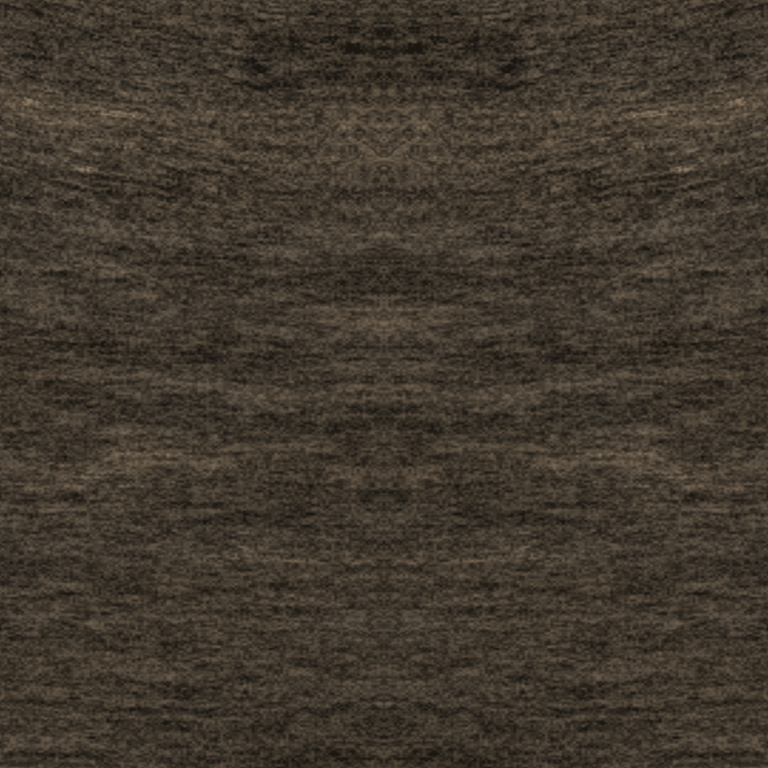
Write a WebGL 1 fragment shader that draws this texture.

```glsl
precision highp float;
// Dark weathered wood with fine horizontal grain, mirrored about a vertical axis.
uniform vec2 u_resolution;

#define DARK vec3(0.172, 0.150, 0.120)
#define LIGHT vec3(0.412, 0.360, 0.297)
#define BASE_TONE 0.34
#define BROAD_STREAKS 0.07
#define MID_STREAKS 0.15
#define FINE_STREAKS 0.30
#define PORES 0.42
#define GRAIN_BEND 0.20
#define SCRATCHES 0.60

float hash(vec2 p) {
  vec3 q = fract(p.xyx * 0.1031);
  q += dot(q, q.yzx + 33.33);
  return fract((q.x + q.y) * q.z);
}

// Smooth value noise from -1 to 1
float noise(vec2 p) {
  vec2 cell = floor(p), f = fract(p);
  f = f * f * (3.0 - 2.0 * f);
  float low = mix(hash(cell), hash(cell + vec2(1.0, 0.0)), f.x);
  float high = mix(hash(cell + vec2(0.0, 1.0)), hash(cell + vec2(1.0)), f.x);
  return 2.0 * mix(low, high, f.y) - 1.0;
}

// Soft elliptical spot
float spot(vec2 p, vec2 centre, vec2 size) {
  vec2 d = (p - centre) / size;
  return exp(-dot(d, d));
}

// Soft-edged rectangle centred on the mirror axis
float panel(vec2 p, float halfWidth, float bottom, float top) {
  float across = 1.0 - smoothstep(halfWidth - 0.01, halfWidth + 0.01, p.x);
  return across * smoothstep(bottom - 0.012, bottom + 0.012, p.y)
       * (1.0 - smoothstep(top - 0.012, top + 0.012, p.y));
}

// Large light and dark areas; p.x is the distance from the axis
float broadTone(vec2 p) {
  float t = BASE_TONE - 0.03 * smoothstep(0.35, 0.0, p.y);
  t += 0.17 * spot(p, vec2(0.42, 0.83), vec2(0.24, 0.065));
  t += 0.30 * spot(p, vec2(0.0, 0.815), vec2(0.13, 0.058));
  t += 0.10 * spot(p, vec2(0.50, 0.89), vec2(0.07, 0.04));
  t += 0.08 * spot(p, vec2(0.25, 0.70), vec2(0.35, 0.035));
  t += 0.10 * spot(p, vec2(0.45, 0.655), vec2(0.13, 0.018));
  t += 0.13 * spot(p, vec2(0.0, 0.587), vec2(0.12, 0.016));
  t += 0.11 * spot(p, vec2(0.33, 0.505), vec2(0.20, 0.018));
  t += 0.13 * spot(p, vec2(0.34, 0.395), vec2(0.18, 0.024));
  t += 0.11 * spot(p, vec2(0.20, 0.278), vec2(0.20, 0.012));
  t += 0.09 * spot(p, vec2(0.45, 0.14), vec2(0.20, 0.025));
  t -= 0.20 * panel(p, 0.183, 0.878, 0.965);
  t -= 0.10 * spot(p, vec2(0.0, 0.93), vec2(0.09, 0.025));
  t -= 0.20 * spot(p, vec2(0.44, 0.745), vec2(0.18, 0.011));
  t -= 0.12 * spot(p, vec2(0.0, 0.628), vec2(0.12, 0.012));
  t -= 0.13 * spot(p, vec2(0.25, 0.545), vec2(0.45, 0.016));
  t -= 0.12 * spot(p, vec2(0.38, 0.45), vec2(0.30, 0.016));
  t -= 0.09 * spot(p, vec2(0.05, 0.34), vec2(0.16, 0.025));
  t -= 0.10 * spot(p, vec2(0.08, 0.22), vec2(0.25, 0.025));
  t -= 0.10 * spot(p, vec2(0.05, 0.02), vec2(0.30, 0.04));
  return t;
}

void main() {
  vec2 uv = gl_FragCoord.xy / u_resolution;
  vec2 p = vec2(abs(uv.x - 0.5), uv.y);

  // Grain lines rise toward the outer edges, most strongly near the top
  float bend = 0.03 + GRAIN_BEND * smoothstep(0.55, 0.82, p.y);
  vec2 g = p;
  g.y -= bend * p.x * p.x;
  g.y += 0.005 * noise(p * vec2(7.0, 10.0)) + 0.0015 * noise(p * vec2(24.0, 30.0) + 5.0);

  // Streaks from wide bands down to pores
  float broad = noise(g * vec2(2.0, 34.0) + 11.0);
  float mid = noise(g * vec2(7.0, 92.0) + 37.0);
  float fine = 0.65 * noise(g * vec2(22.0, 175.0) + 71.0)
             + 0.65 * noise(g * vec2(50.0, 250.0) + 23.0);
  float pores = 0.5 * noise(g * vec2(150.0, 270.0) + 19.0)
              + 0.7 * noise(p * vec2(270.0, 330.0) + 53.0);

  // Curled figure replaces the straight grain in the upper middle
  float figure = spot(p, vec2(0.0, 0.81), vec2(0.12, 0.065));
  float curl = noise(p * vec2(125.0, 150.0) + 2.5 * noise(p * 45.0));
  fine = mix(fine, 1.3 * curl, 0.85 * figure);
  mid *= 1.0 - 0.7 * figure;

  // Contrast rises on the worn upper boards
  float upper = smoothstep(0.60, 0.80, p.y);
  float tone = broadTone(p) + BROAD_STREAKS * broad + MID_STREAKS * mid;
  tone += (1.0 + 0.15 * upper) * (FINE_STREAKS * fine + PORES * pores);

  // Pale scratches gather on the worn areas
  float worn = spot(p, vec2(0.42, 0.82), vec2(0.24, 0.08))
             + 0.7 * spot(p, vec2(0.45, 0.655), vec2(0.14, 0.022))
             + 0.6 * spot(p, vec2(0.33, 0.39), vec2(0.16, 0.03))
             + 0.5 * spot(p, vec2(0.16, 0.278), vec2(0.12, 0.015));
  float scratch = smoothstep(0.25, 0.85, noise(g * vec2(18.0, 165.0) + 97.0));
  tone += SCRATCHES * worn * scratch * (0.7 + 0.6 * pores);

  // Faint warm drift along the grain
  vec3 colour = mix(DARK, LIGHT, clamp(tone, -0.3, 1.5));
  colour *= 1.0 + vec3(0.012, 0.0, -0.018) * noise(g * vec2(4.0, 22.0) + 43.0);
  gl_FragColor = vec4(colour, 1.0);
}
```
